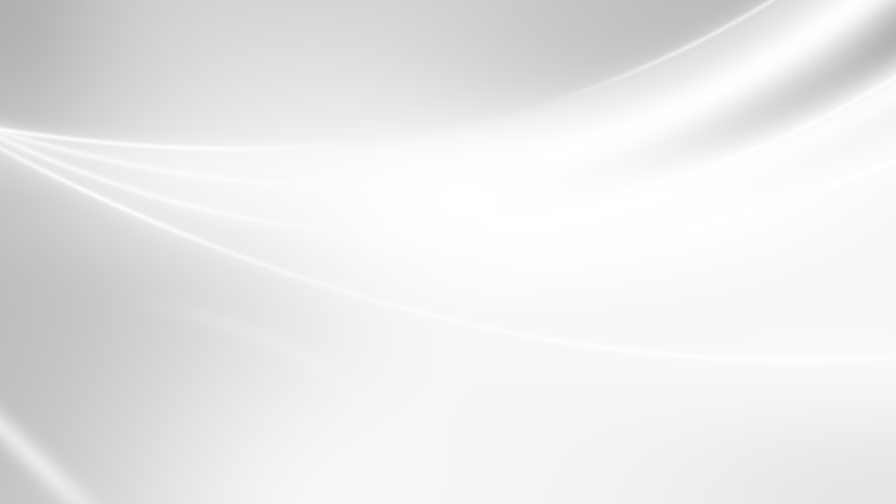
A WebGL 2 fragment shader for this background:

```glsl
#version 300 es
precision highp float;

uniform vec2 u_resolution;
out vec4 outColor;

// Cubic height through four evenly spaced knots across the canvas
float cubicHeight(float x, vec4 knots) {
    float s = 3.0 * x;
    vec4 weights = vec4(
        -(s - 1.0) * (s - 2.0) * (s - 3.0) / 6.0,
        s * (s - 2.0) * (s - 3.0) / 2.0,
        -s * (s - 1.0) * (s - 3.0) / 2.0,
        s * (s - 1.0) * (s - 2.0) / 6.0);
    return dot(weights, knots);
}

// Approximate signed distance, positive above the curve
float curveDistance(vec2 uv, vec4 knots, float aspect) {
    float height = cubicHeight(uv.x, knots);
    float slope = (cubicHeight(uv.x + 0.01, knots) - height) / (0.01 * aspect);
    return (uv.y - height) / sqrt(1.0 + slope * slope);
}

float bell(float d, float width) {
    float t = d / width;
    return exp(-t * t);
}

float blob(vec2 uv, vec2 center, vec2 radius) {
    vec2 t = (uv - center) / radius;
    return exp(-dot(t, t));
}

// Fine bright core with a faint halo
float strand(float d, float width) {
    return 0.75 * bell(d, width) + 0.25 * bell(d, width * 4.0);
}

// Lighten a tone toward white
float screenLight(float tone, float light) {
    return 1.0 - (1.0 - tone) * (1.0 - clamp(light, 0.0, 1.0));
}

float upperTone(vec2 uv) {
    float tone = 0.81 - 0.10 * smoothstep(0.4, 0.95, uv.x);
    tone += 0.07 * blob(uv, vec2(0.34, 0.80), vec2(0.22, 0.20));
    tone -= 0.12 * blob(uv, vec2(0.0, 1.0), vec2(0.12, 0.30));
    return tone - 0.10 * blob(uv, vec2(1.0, 0.97), vec2(0.06, 0.14));
}

float lowerTone(vec2 uv) {
    float sweep = uv.x + 0.25 * (0.3 - uv.y);
    float tone = mix(0.735, 0.96, smoothstep(-0.08, 0.52, sweep));
    tone += 0.03 * blob(uv, vec2(0.27, 0.05), vec2(0.16, 0.25));
    return tone - 0.06 * blob(uv, vec2(1.0, 0.0), vec2(0.25, 0.20));
}

void main() {
    vec2 uv = gl_FragCoord.xy / u_resolution;
    float aspect = u_resolution.x / u_resolution.y;
    float x = uv.x;

    // Signed distances to the flowing curves
    float crest = curveDistance(uv, vec4(0.743, 0.708, 0.829, 1.174), aspect);
    float mainBand = curveDistance(uv, vec4(0.738, 0.634, 0.718, 1.058), aspect);
    float sideBand = curveDistance(uv, vec4(0.727, 0.551, 0.579, 0.819), aspect);
    float sideEdge = curveDistance(uv, vec4(0.727, 0.575, 0.605, 0.847), aspect);
    float rightArc = curveDistance(uv, vec4(0.700, 0.480, 0.502, 0.681), aspect);
    float lowArc = curveDistance(uv, vec4(0.706, 0.451, 0.312, 0.292), aspect);

    // Grey backdrop, split softly along the side band
    float tone = mix(lowerTone(uv), upperTone(uv), smoothstep(-0.10, 0.10, sideBand));

    // Wide haze where the bands converge
    tone = screenLight(tone, 0.98 * blob(uv, vec2(0.52, 0.60), vec2(0.27, 0.17)));
    tone = screenLight(tone, 0.55 * blob(uv, vec2(0.26, 0.62), vec2(0.22, 0.13)));
    tone = screenLight(tone, 0.65 * blob(uv, vec2(0.78, 0.60), vec2(0.22, 0.15)));
    tone = screenLight(tone, 0.45 * blob(uv, vec2(0.95, 0.30), vec2(0.30, 0.12)));

    // Broad luminous bands
    float spread = smoothstep(0.25, 0.65, x);
    tone = screenLight(tone, 0.96 * spread * bell(mainBand, 0.052));
    tone = screenLight(tone, 0.40 * spread * bell(mainBand, 0.11));
    tone = screenLight(tone, 0.92 * spread * bell(sideBand, 0.050));
    tone = screenLight(tone, 0.45 * spread * bell(rightArc, 0.08));
    float underCrest = smoothstep(0.015, -0.025, crest) * smoothstep(-0.15, -0.02, crest);
    tone = screenLight(tone, 0.35 * underCrest);

    // Fine strands fanning out from the left edge
    float leftFade = 1.0 - smoothstep(0.22, 0.42, x);
    tone = screenLight(tone, 0.85 * leftFade * strand(crest, 0.005));
    tone = screenLight(tone, 0.65 * leftFade * strand(mainBand, 0.006));
    tone = screenLight(tone, 0.70 * leftFade * strand(sideBand, 0.006));

    // Fine strands on the right and along the low arc
    float rightFade = smoothstep(0.55, 0.78, x);
    tone = screenLight(tone, 0.60 * rightFade * strand(crest, 0.005));
    tone = screenLight(tone, 0.75 * rightFade * strand(sideEdge, 0.005));
    tone = screenLight(tone, 0.95 * rightFade * strand(rightArc, 0.005));
    float lowFade = 0.45 + 0.45 * bell(x - 0.12, 0.14) + 0.40 * bell(x - 0.75, 0.20);
    tone = screenLight(tone, lowFade * strand(lowArc, 0.005));

    // Corner streak and faint lower fold
    float streak = uv.y - (0.155 - 1.75 * x + 1.0 * x * x);
    tone = screenLight(tone, 0.60 * (1.0 - smoothstep(0.05, 0.16, x)) * bell(streak, 0.035));
    float fold = uv.y - (0.43 - 1.1 * x * x - 3.2 * x * x * x * x * x);
    float foldFade = smoothstep(0.12, 0.26, x) * (1.0 - smoothstep(0.34, 0.44, x));
    tone = screenLight(tone, 0.15 * foldFade * bell(fold, 0.02));

    outColor = vec4(vec3(clamp(tone, 0.0, 1.0)), 1.0);
}
```
